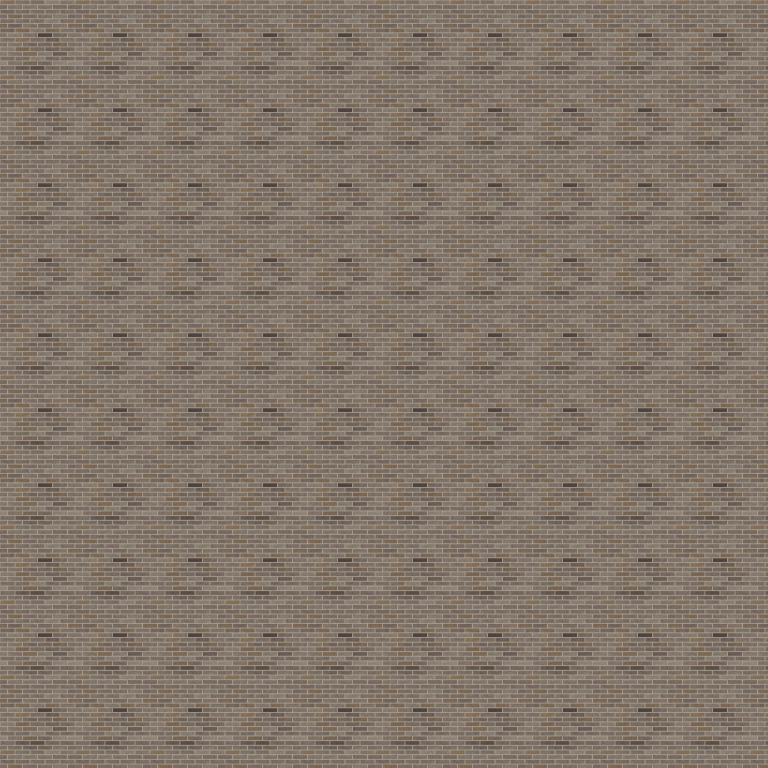
This texture is drawn by a WebGL 2 fragment shader. Its source:

```glsl
#version 300 es
precision highp float;

uniform vec2 u_resolution;
out vec4 fragColor;

// Layout
const float TILES = 10.24;              // repeats across the canvas
const vec2 BRICKS = vec2(5.0, 16.0);    // bricks and courses per repeat
const float JOINT = 0.18;               // joint width, in course heights
const float JOINT_SOFTNESS = 0.07;
const int SAMPLES = 4;                  // antialiasing samples per axis

// Colours
const vec3 MORTAR = vec3(0.66, 0.62, 0.57);
const vec3 BROWN = vec3(0.48, 0.428, 0.388);
const vec3 TAN = vec3(0.485, 0.41, 0.33);
const vec3 PALE = vec3(0.52, 0.48, 0.43);
const vec3 DARK = vec3(0.31, 0.265, 0.245);

// Variation; cluster places and sizes are in tiles
const float TAN_SHARE = 0.19;
const float PALE_SHARE = 0.20;
const vec2 CLUSTER_CENTRE = vec2(0.40, 0.92);
const vec2 CLUSTER_SIZE = vec2(0.20, 0.065);
const vec2 SPOT_CENTRE = vec2(0.60, 0.47);
const vec2 SPOT_SIZE = vec2(0.13, 0.04);
const float SHADE_RANGE = 0.35;
const float TONE_RANGE = 0.10;
const float BAND_STRENGTH = 0.03;
const vec2 MOTTLE_CELLS = vec2(15.0, 24.0);
const float MOTTLE_STRENGTH = 0.10;
const vec2 GRAIN_CELLS = vec2(45.0, 60.0);
const float GRAIN_STRENGTH = 0.14;

// Integer mixing keeps neighbouring bricks unrelated
float hash(vec2 p, uint seed) {
    uvec2 q = uvec2(p) + seed;
    uint h = (q.x * 40503u) ^ (q.y * 2654435769u);
    h = (h ^ (h >> 15)) * 2246822519u;
    h = (h ^ (h >> 13)) * 3266489917u;
    return float((h ^ (h >> 16)) & 65535u) / 65536.0;
}

// Gradient at a lattice point, wrapped so the noise repeats with the tile
float cornerValue(vec2 lattice, vec2 offset, vec2 period) {
    float angle = 6.2832 * hash(mod(lattice + 0.5, period), 71u);
    return dot(vec2(cos(angle), sin(angle)), offset);
}

float gradientNoise(vec2 p, vec2 period) {
    vec2 i = floor(p);
    vec2 f = fract(p);
    vec2 u = f * f * f * (f * (f * 6.0 - 15.0) + 10.0);
    vec2 e = vec2(1.0, 0.0);
    float low = mix(cornerValue(i, f, period),
                    cornerValue(i + e.xy, f - e.xy, period), u.x);
    float high = mix(cornerValue(i + e.yx, f - e.yx, period),
                     cornerValue(i + e.xx, f - e.xx, period), u.x);
    return mix(low, high, u.y);
}

// Soft ellipse that wraps around the tile
float cluster(vec2 p, vec2 centre, vec2 size) {
    vec2 d = (fract(p - centre + 0.5) - 0.5) / size;
    return exp(-dot(d, d));
}

// Fired colour of one brick; dark ones gather in the clusters
vec3 brickColour(vec2 cell, vec2 centre) {
    float kind = hash(cell, 11u);
    vec3 colour = BROWN;
    if (kind < TAN_SHARE) colour = TAN;
    else if (kind > 1.0 - PALE_SHARE) colour = PALE;

    float gathered = max(cluster(centre, CLUSTER_CENTRE, CLUSTER_SIZE),
                         cluster(centre, SPOT_CENTRE, SPOT_SIZE));
    float shade = gathered * mix(0.5, 1.0, hash(cell, 37u));
    float stray = SHADE_RANGE * pow(hash(cell, 53u), 4.0);
    colour = mix(colour, DARK, max(shade, stray));
    return colour * (1.0 + TONE_RANGE * (hash(cell, 5u) - 0.4));
}

// Running bond wall; p is in tiles, with y running downwards
vec3 wall(vec2 p) {
    vec2 grid = p * BRICKS;
    float shift = 0.5 * mod(floor(grid.y), 2.0);
    grid.x += shift;
    vec2 cell = floor(mod(floor(grid) + 0.5, BRICKS));
    vec2 centre = (cell + 0.5 - vec2(shift, 0.0)) / BRICKS;

    // Distance to the nearest joint line, in course heights
    vec2 edge = 0.5 - abs(fract(grid) - 0.5);
    edge.x *= BRICKS.y / BRICKS.x;
    float face = smoothstep(-JOINT_SOFTNESS, JOINT_SOFTNESS,
                            min(edge.x, edge.y) - 0.5 * JOINT);

    // Weathering: mottle, fine grain and a soft pale band down each tile
    float wear = MOTTLE_STRENGTH * gradientNoise(p * MOTTLE_CELLS, MOTTLE_CELLS)
               + GRAIN_STRENGTH * gradientNoise(p * GRAIN_CELLS, GRAIN_CELLS);
    float band = BAND_STRENGTH * cos(6.2832 * (p.x - 0.05));
    vec3 brick = brickColour(cell, centre) * (1.0 + band + wear);
    return mix(MORTAR * (1.0 + 0.5 * wear), brick, face);
}

void main() {
    vec3 colour = vec3(0.0);
    for (int y = 0; y < SAMPLES; y++) {
        for (int x = 0; x < SAMPLES; x++) {
            vec2 jitter = (vec2(x, y) + 0.5) / float(SAMPLES) - 0.5;
            vec2 uv = (gl_FragCoord.xy + jitter) / u_resolution.y;
            colour += wall(vec2(uv.x, 1.0 - uv.y) * TILES);
        }
    }
    fragColor = vec4(colour / float(SAMPLES * SAMPLES), 1.0);
}
```
